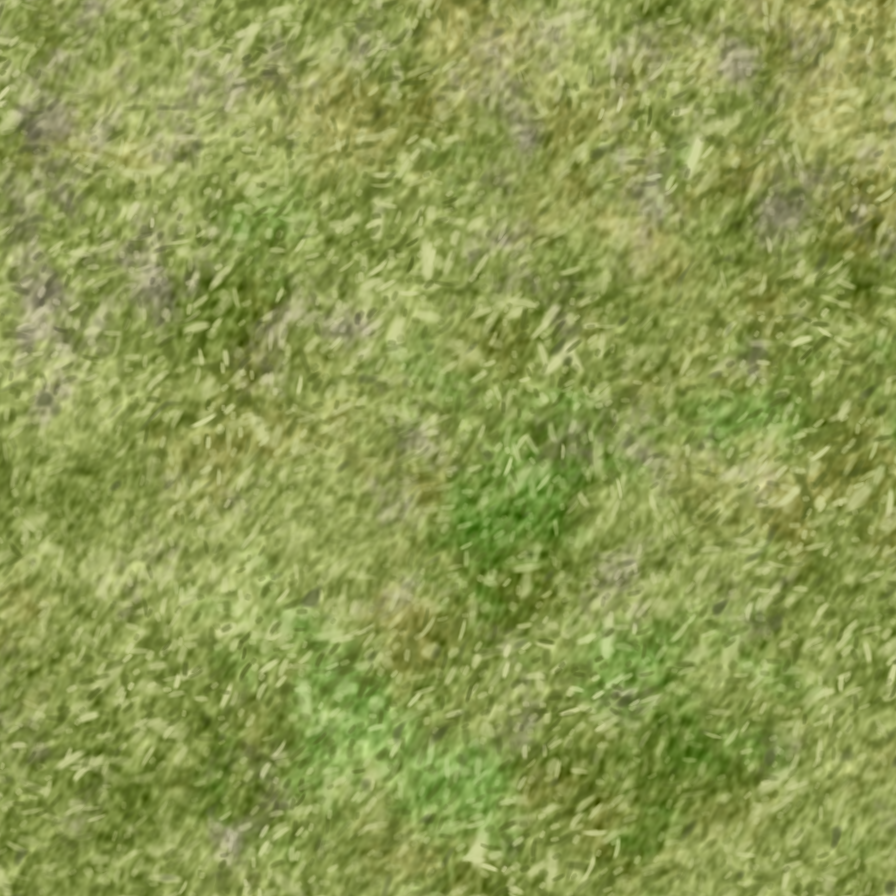
This texture is drawn by a Shadertoy shader. Its source:

```glsl
// Soft, sunlit meadow of short tangled grass with green and dry patches.

vec2 hash2(vec2 p) {
    vec3 q = fract(p.xyx * vec3(0.1031, 0.1030, 0.0973));
    q += dot(q, q.yzx + 33.33);
    return fract((q.xx + q.yz) * q.zy);
}

float gradientDot(vec2 cell, vec2 offset) {
    return dot(hash2(cell + 57.0) * 2.0 - 1.0, offset);
}

// Gradient noise, roughly -0.7 to 0.7
float noise(vec2 p) {
    vec2 i = floor(p), f = fract(p);
    vec2 u = f * f * f * (f * (f * 6.0 - 15.0) + 10.0);
    vec2 e = vec2(1.0, 0.0);
    return mix(mix(gradientDot(i, f), gradientDot(i + e.xy, f - e.xy), u.x),
               mix(gradientDot(i + e.yx, f - e.yx), gradientDot(i + e.xx, f - e.xx), u.x), u.y);
}

float fbm(vec2 p) {
    float sum = 0.0, amplitude = 1.0;
    for (int i = 0; i < 5; i++) {
        sum += amplitude * noise(p);
        p = mat2(1.6, 1.2, -1.2, 1.6) * p + 7.3;
        amplitude *= 0.62;
    }
    return sum;
}

vec2 rotate(vec2 p, float angle) {
    float c = cos(angle), s = sin(angle);
    return vec2(c * p.x + s * p.y, c * p.y - s * p.x);
}

// One scattered layer of tapered blades: x = light cover, y = dark cover
vec2 bladeLayer(vec2 p, float cells, float seed) {
    vec2 g = p * cells + seed * 3.7;
    vec2 home = floor(g);
    vec2 cover = vec2(0.0);
    for (int y = -1; y <= 1; y++)
    for (int x = -1; x <= 1; x++) {
        vec2 cell = home + vec2(x, y);
        vec2 place = hash2(cell + seed * 17.0);
        vec2 kind = hash2(cell + seed * 31.0 + 91.0);
        vec2 form = hash2(cell + seed * 13.0 + 47.0);
        float angle = 0.75 + 1.6 * (form.x - 0.5) + 1.8 * noise(cell / cells * 5.0);
        vec2 q = rotate(g - cell - place, angle);
        q.y += (form.y - 0.5) * 0.5 * q.x * q.x;
        float halfLength = mix(0.22, 0.65, kind.y * kind.y);
        float along = abs(q.x) / halfLength;
        float width = mix(0.10, 0.20, form.y) * (1.0 - 0.5 * along);
        float blade = (1.0 - smoothstep(width * 0.3, width + 0.09, abs(q.y)))
                    * (1.0 - smoothstep(0.5, 1.1, along));
        float strength = blade * mix(0.3, 1.0, place.x * kind.y + 0.2 * form.x);
        if (kind.x < 0.56) cover.x = max(cover.x, strength);
        else cover.y = max(cover.y, strength);
    }
    return cover;
}

void mainImage(out vec4 fragColor, in vec2 fragCoord) {
    vec2 p = fragCoord / iResolution.y;

    // Broad patches of fresh, dry and warm ground, with ragged borders
    float fresh = smoothstep(0.0, 0.75, fbm(p * 4.5 + 3.0) + 0.4 - 1.2 * length(p - vec2(0.62, 0.27)));
    float dryBias = 0.4 * exp(-16.0 * dot(p - vec2(0.06, 0.93), p - vec2(0.06, 0.93)))
                  + 0.22 * exp(-14.0 * dot(p - vec2(0.8, 0.87), p - vec2(0.8, 0.87)));
    float dry = smoothstep(0.1, 0.8, fbm(p * vec2(8.0, 7.0) + 21.0) + dryBias);
    float warm = smoothstep(-0.1, 0.6, fbm(p * 5.0 + 40.0) + 0.3 * (p.x + p.y - 1.1));
    vec3 color = mix(vec3(0.535, 0.59, 0.30), vec3(0.56, 0.56, 0.285), warm);
    color = mix(color, vec3(0.43, 0.61, 0.26), 0.7 * fresh);
    color = mix(color, vec3(0.60, 0.58, 0.47), 0.85 * dry);
    color += vec3(0.19, 0.17, 0.17) * (noise(p * 4.0 + 70.0) + noise(p * 10.0 + 60.0));

    // Smeared mottling that follows the lie of the grass
    vec2 warp = vec2(noise(p * 14.0), noise(p * 14.0 + 9.0)) * 0.02;
    vec2 lie = rotate(p + warp, 0.75);
    float mottle = noise(lie * vec2(26.0, 50.0)) + 0.9 * noise(lie * vec2(55.0, 95.0) + 5.0);
    float grain = noise(rotate(p, 1.1) * vec2(85.0, 140.0) + 15.0);
    color += mottle * vec3(0.22, 0.21, 0.19) + 0.19 * grain;

    // Blades, from large soft ones to fine ones
    float clumps = 0.9 + 1.1 * noise(p * 6.0 + 80.0);
    vec3 straw = mix(vec3(0.82, 0.84, 0.60), vec3(0.85, 0.82, 0.70), dry);
    straw = mix(straw, vec3(0.68, 0.84, 0.52), 0.5 * fresh);
    vec3 shade = mix(vec3(0.32, 0.37, 0.13), vec3(0.34, 0.33, 0.25), dry);
    for (int i = 0; i < 4; i++) {
        vec2 cover = bladeLayer(p + warp * 0.4, 21.0 + 9.0 * float(i), float(i) + 1.0);
        color = mix(color, shade, clamp(cover.y * 0.62 * clumps, 0.0, 1.0));
        color = mix(color, straw, clamp(cover.x * 0.78 * clumps, 0.0, 1.0));
    }

    // Sparse deep gaps between the tufts
    float gaps = smoothstep(0.3, 0.6, noise(lie * vec2(28.0, 50.0) + 33.0) + 0.1 * dry);
    color = mix(color, vec3(0.28, 0.31, 0.17), 0.6 * gaps);

    fragColor = vec4(clamp(color, 0.0, 1.0), 1.0);
}
```
